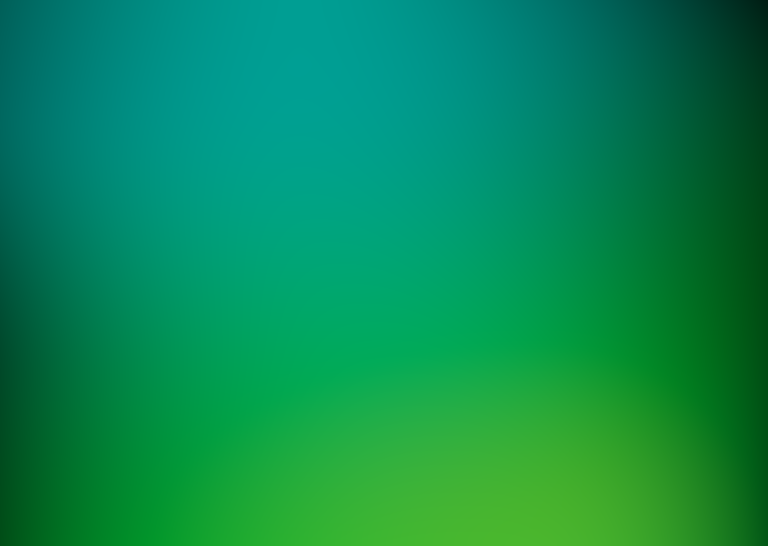
Reproduce this background procedurally as a Shadertoy shader.

```glsl
// Soft blurred gradient: teal above, green below, lime glow at the foot, dark sides.
#define GLOW_CENTER vec2(0.70, 0.0)
#define GLOW_HEIGHT 0.37
#define GLOW_RED 0.29
#define TOP_GREEN 0.62
#define FOOT_GREEN 0.72
#define FOOT_BLUE_RATIO 0.25
#define TOP_BLUE_RATIO 0.93

// Brightness falls away on both sides of a ridge that leans left going up.
float sideShade(vec2 uv) {
    float ridge = mix(0.62, 0.39, smoothstep(0.0, 0.75, uv.y));
    float offset = uv.x - ridge;
    float reach = offset < 0.0 ? ridge : 1.0 - ridge;
    float leftLoss = mix(0.58, 0.34, smoothstep(0.3, 0.8, uv.y))
                   + 0.06 * pow(uv.y, 6.0);
    float rightLoss = 0.53 + 0.07 * uv.y + 0.22 * pow(uv.y, 6.0);
    float loss = offset < 0.0 ? leftLoss : rightLoss;
    return 1.0 - loss * pow(abs(offset) / reach, mix(3.0, 1.75, uv.y));
}

// Share of blue relative to green: the teal fades downward and to the right.
float blueRatio(vec2 uv) {
    float right = max(uv.x - 0.45, 0.0);
    float level = uv.y - 0.1 * (uv.x - 0.45) - 1.6 * right * right;
    return mix(FOOT_BLUE_RATIO, TOP_BLUE_RATIO, smoothstep(-0.1, 0.9, level));
}

// Wide lime glow rising from the lower edge, longer on its left.
float limeGlow(vec2 uv) {
    vec2 q = uv - GLOW_CENTER;
    q /= vec2(q.x < 0.0 ? 0.50 : 0.30, GLOW_HEIGHT);
    float core = 1.0 - dot(q, q);
    return 0.5 * (core + sqrt(core * core + 0.004));
}

void mainImage(out vec4 fragColor, in vec2 fragCoord) {
    vec2 uv = clamp(fragCoord / iResolution.xy, 0.0, 1.0);

    // Green carries the light; blue follows it, and the glow adds red.
    float green = mix(TOP_GREEN, FOOT_GREEN, pow(1.0 - uv.y, 1.7)) * sideShade(uv);
    float blue = green * blueRatio(uv);
    float red = GLOW_RED * limeGlow(uv);

    fragColor = vec4(clamp(vec3(red, green, blue), 0.0, 1.0), 1.0);
}
```
